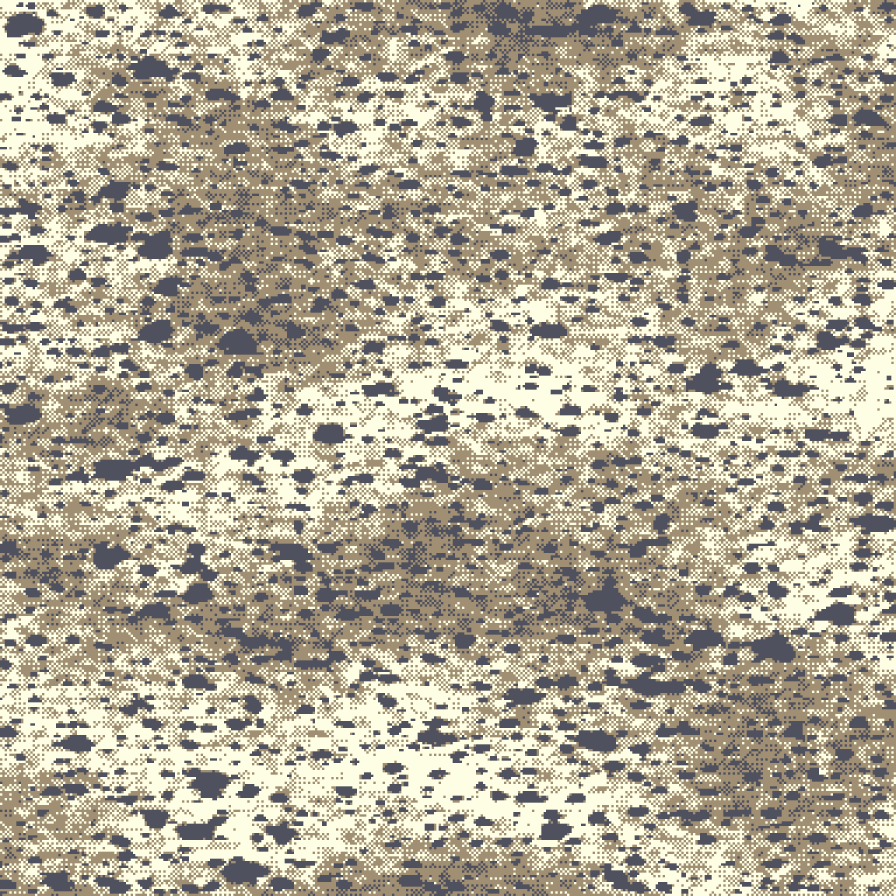
Give the GLSL for this texture, as a Shadertoy shader.

```glsl
#define CELLS 384.0
#define PATCH_SCALE vec2(2.6, 5.0)
#define GRAIN_SCALE vec2(42.0, 80.0)
#define BASE_TONE 1.42
#define PATCH_CONTRAST 1.35
#define GRAIN_CONTRAST 1.1
#define STONE_DEPTH 2.5
#define EDGE_ROUGHNESS 0.6
#define CREAM vec3(0.995, 0.995, 0.895)
#define TAN vec3(0.63, 0.56, 0.45)
#define SLATE vec3(0.31, 0.32, 0.37)

vec2 hash2(vec2 p) {
    vec3 q = fract(p.xyx * vec3(0.1031, 0.1030, 0.0973));
    q += dot(q, q.yzx + 33.33);
    return fract((q.xx + q.yz) * q.zy);
}

float gradientDot(vec2 corner, vec2 offset) {
    float angle = 6.2832 * hash2(corner + 57.0).x;
    return dot(vec2(cos(angle), sin(angle)), offset);
}

float gradientNoise(vec2 p) {
    vec2 i = floor(p), f = p - i;
    vec2 u = f * f * f * (f * (f * 6.0 - 15.0) + 10.0);
    vec2 e = vec2(1.0, 0.0);
    float low = mix(gradientDot(i, f), gradientDot(i + e, f - e), u.x);
    float high = mix(gradientDot(i + e.yx, f - e.yx), gradientDot(i + 1.0, f - 1.0), u.x);
    return mix(low, high, u.y);
}

float fbm(vec2 p, int octaves) {
    float sum = 0.0, amplitude = 1.0;
    for (int i = 0; i < octaves; i++) {
        sum += amplitude * gradientNoise(p);
        p = p * 2.03 + vec2(17.3, 9.1);
        amplitude *= 0.55;
    }
    return sum;
}

// Ordered 4 by 4 threshold in 0..1
float bayer2(vec2 p) {
    p = floor(p);
    return fract(p.x * 0.5 + p.y * p.y * 0.75);
}

float bayer4(vec2 p) {
    return bayer2(p * 0.5) * 0.25 + bayer2(p) + 0.03;
}

// Scattered low domes with flattened undersides
float stones(vec2 p, float count, float share, float roughness) {
    vec2 g = p * count + count * 1.7;
    vec2 home = floor(g);
    float nearest = 9.0;
    for (int y = -1; y <= 1; y++) {
        for (int x = -1; x <= 1; x++) {
            vec2 id = home + vec2(x, y);
            vec2 traits = hash2(id + 211.0);
            if (traits.x > share) continue;
            vec2 d = g - id - mix(vec2(0.25), vec2(0.75), hash2(id));
            d.y *= d.y < 0.0 ? 1.9 : 1.25;
            d.x *= 0.8;
            nearest = min(nearest, length(d) / mix(0.15, 0.36, traits.y));
        }
    }
    return 1.0 - smoothstep(0.85, 1.25, nearest + roughness);
}

// Tone of one dither cell, reduced to three inks
vec3 cellColor(vec2 cell) {
    vec2 p = (cell + 0.5) / CELLS;
    float patches = fbm(p * PATCH_SCALE + 3.7, 4);
    float grain = fbm(p * GRAIN_SCALE, 3);
    float roughness = EDGE_ROUGHNESS * grain;
    float cover = stones(p, 20.0, 0.20, roughness);
    cover = max(cover, stones(p, 40.0, 0.42, roughness));
    cover = max(cover, stones(p, 70.0, 0.32, roughness));
    float tone = BASE_TONE + PATCH_CONTRAST * patches + GRAIN_CONTRAST * grain;
    float level = floor(tone - STONE_DEPTH * cover + bayer4(cell));
    return level < 1.0 ? SLATE : (level < 2.0 ? TAN : CREAM);
}

void mainImage(out vec4 fragColor, in vec2 fragCoord) {
    // Blend the cells under the pixel by covered area
    float width = CELLS / iResolution.y;
    vec2 corner = (fragCoord - 0.5) * width;
    vec2 cell = floor(corner);
    vec2 spill = clamp((corner + width - cell - 1.0) / width, 0.0, 1.0);
    vec3 color = vec3(0.0);
    for (int y = 0; y < 2; y++) {
        for (int x = 0; x < 2; x++) {
            vec2 stepTo = vec2(x, y);
            vec2 share = mix(1.0 - spill, spill, stepTo);
            float weight = share.x * share.y;
            if (weight > 0.001) color += weight * cellColor(cell + stepTo);
        }
    }
    fragColor = vec4(color, 1.0);
}
```
